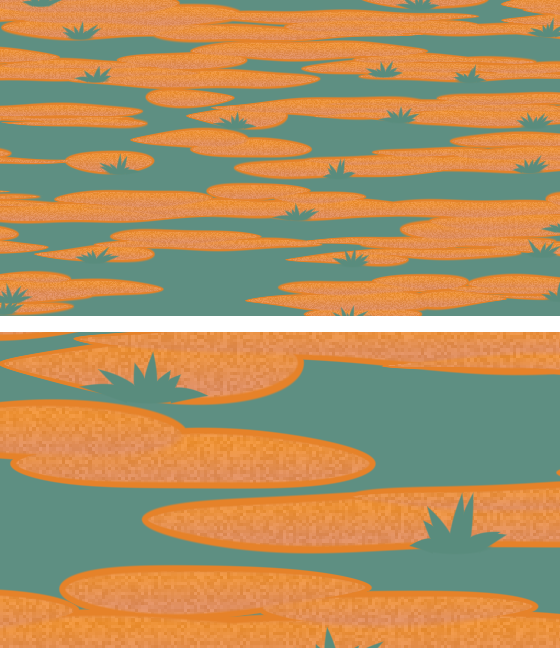
Top: the whole. Bottom: its middle third, enlarged.
This pattern is drawn by a WebGL 2 fragment shader. Its source:

```glsl
#version 300 es
precision highp float;

uniform vec2 u_resolution;
out vec4 fragColor;

float hash(vec2 p) {
    return fract(sin(dot(p, vec2(127.1, 311.7))) * 43758.5453);
}

// Soft coverage of a signed distance, one pixel wide
float cover(float d) {
    float px = 1.0 / u_resolution.y;
    return 1.0 - smoothstep(-px, px, d);
}

// Flat ellipse that narrows toward one end
float lens(vec2 p, vec2 radius, float skew) {
    p.y /= 1.0 + 0.75 * skew * clamp(p.x / radius.x, -1.0, 1.0);
    float k0 = length(p / radius);
    float k1 = length(p / (radius * radius));
    return k0 * (k0 - 1.0) / max(k1, 0.001);
}

// Uneven fan of curved blades on a low mound
float tuft(vec2 p, float seed) {
    float d = length(p * vec2(0.22, 1.0)) - 0.008;
    for (int i = -3; i <= 3; i++) {
        float f = float(i);
        float lean = f * 0.36 + 0.6 * (hash(vec2(f, seed)) - 0.5);
        float size = 0.024 + 0.034 * hash(vec2(seed, f + 9.0));
        vec2 dir = vec2(sin(lean), cos(lean));
        vec2 q = p - vec2(f * 0.007, 0.0);
        float along = dot(q, dir) / size;
        float across = dot(q, vec2(dir.y, -dir.x)) - f * 0.003 * along * along;
        float blade = abs(across) - 0.008 * (1.0 - along * along);
        d = min(d, max(blade, max(-along, along - 1.0) * size));
    }
    return d;
}

void main() {
    vec2 p = gl_FragCoord.xy / u_resolution.y;
    float land = 1.0;
    float grass = 1.0;
    float tone = 0.5;

    // Staggered rows of clusters, three overlapping lenses each
    for (int row = -1; row <= 7; row++) {
        float shift = hash(vec2(float(row), 4.7));
        for (int col = -2; col <= 3; col++) {
            vec2 cell = vec2(float(col), float(row));
            vec2 jitter = vec2(hash(cell + 3.1), hash(cell + 8.6)) - 0.5;
            vec2 center = (cell + 0.5 + vec2(shift, 0.0) + jitter * vec2(0.5, 0.4)) * vec2(0.6, 0.143);
            float bulk = mix(0.65, 1.35, hash(cell + 31.7));

            for (int k = 0; k < 3; k++) {
                vec2 seed = cell + float(k) * vec2(17.3, 5.9);
                vec2 offset = vec2(0.46 * (hash(seed + 1.3) - 0.5),
                                   0.029 * (float(k) - 1.0) + 0.014 * (hash(seed + 2.4) - 0.5));
                vec2 radius = vec2(mix(0.14, 0.45, hash(seed + 5.2)),
                                   mix(0.014, 0.035, hash(seed + 6.8)) * bulk);
                offset.y *= bulk;
                vec2 q = p - center - offset;
                float wobble = 0.003 * sin(q.x * 17.0 + 40.0 * hash(seed));
                float d = lens(q + vec2(0.0, wobble), radius, 2.0 * hash(seed + 7.5) - 1.0);
                float shade = 1.0 - smoothstep(-0.9, 0.8, q.y / radius.y);
                tone = mix(tone, shade, 1.0 - smoothstep(-0.014, 0.0, d));
                land = min(land, d);

                // A tuft on the lower shore of some clusters
                if (k == 0 && hash(cell + 12.4) < 0.8) {
                    vec2 root = vec2(radius.x * (hash(cell + 14.2) - 0.5), -0.9 * radius.y);
                    grass = min(grass, tuft(q - root, hash(cell + 21.0) * 30.0));
                }
            }
        }
    }

    vec3 water = vec3(0.37, 0.56, 0.51);
    vec3 rim = vec3(0.90, 0.51, 0.16);
    vec3 sand = mix(vec3(0.935, 0.575, 0.21), vec3(0.87, 0.555, 0.385), tone);

    // Fine speckle on the sand
    float grain = hash(floor(p * 288.0) + 0.37) - 0.5;
    sand += grain * vec3(0.06, 0.08, 0.12);

    vec3 color = mix(water, rim, cover(land));
    color = mix(color, sand, 1.0 - smoothstep(-0.008, -0.005, land));
    color = mix(color, vec3(0.35, 0.55, 0.49), cover(grass));
    fragColor = vec4(color, 1.0);
}
```
